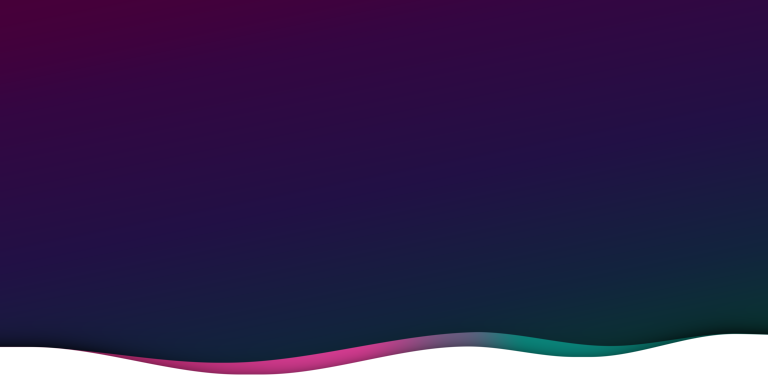
This background is drawn by a Shadertoy shader. Its source:

```glsl
// A plum-to-teal diagonal gradient above a white wavy floor.
// Two curves built from smoothstep swells bound a pink-to-teal ribbon,
// and the floor casts a soft shadow upward.

// One smooth rise (or fall) of the given height between two x positions.
float swell(float x, float start, float end, float rise) {
    return rise * smoothstep(start, end, x);
}

float ribbonTop(float x) {
    return 0.0964 + swell(x, 0.052, 0.573, -0.041) + swell(x, 0.586, 1.263, 0.080)
         + swell(x, 1.237, 1.589, -0.0365) + swell(x, 1.589, 1.914, 0.0325)
         + swell(x, 1.914, 2.06, -0.004);
}

float floorTop(float x) {
    return 0.0964 + swell(x, 0.078, 0.625, -0.0716) + swell(x, 0.68, 1.22, 0.0729)
         + swell(x, 1.22, 1.497, -0.0273) + swell(x, 1.536, 1.914, 0.0599)
         + swell(x, 1.914, 2.06, -0.003);
}

vec3 skyColor(vec2 p) {
    float d = 1.0 - p.y + 0.2 * p.x;
    vec3 color = mix(vec3(0.275, 0.0, 0.225), vec3(0.22, 0.015, 0.255), smoothstep(0.0, 0.32, d));
    color = mix(color, vec3(0.13, 0.065, 0.27), clamp((d - 0.2) / 0.5, 0.0, 1.0));
    color = mix(color, vec3(0.07, 0.14, 0.24), clamp((d - 0.7) / 0.34, 0.0, 1.0));
    return mix(color, vec3(0.035, 0.21, 0.20), clamp((d - 1.04) / 0.22, 0.0, 1.0));
}

vec3 ribbonColor(float x) {
    vec3 color = mix(vec3(0.76, 0.18, 0.47), vec3(0.85, 0.24, 0.58), smoothstep(0.3, 0.88, x));
    color = mix(color, vec3(0.42, 0.38, 0.52), smoothstep(0.92, 1.22, x));
    color = mix(color, vec3(0.04, 0.53, 0.49), smoothstep(1.19, 1.38, x));
    return mix(color, vec3(0.03, 0.42, 0.38), smoothstep(1.5, 1.8, x));
}

// Coverage of the region below an edge, softened over about one pixel.
float below(float y, float edge) {
    float soft = 0.75 / iResolution.y;
    return 1.0 - smoothstep(-soft, soft, y - edge);
}

void mainImage(out vec4 fragColor, in vec2 fragCoord) {
    // Canvas is two units wide and one unit high.
    vec2 p = fragCoord / iResolution.xy * vec2(2.0, 1.0);
    float ground = floorTop(p.x);
    float lift = max(p.y - ground, 0.0);

    // Gradient and ribbon, each dimmed by the floor's shadow.
    vec3 sky = skyColor(p) * (1.0 - 0.65 * exp(-lift / 0.022));
    vec3 ribbon = ribbonColor(p.x) * (1.0 - 0.32 * exp(-lift / 0.018));
    vec3 color = mix(sky, ribbon, below(p.y, ribbonTop(p.x)));

    // White floor
    color = mix(color, vec3(1.0), below(p.y, ground));
    fragColor = vec4(color, 1.0);
}
```
